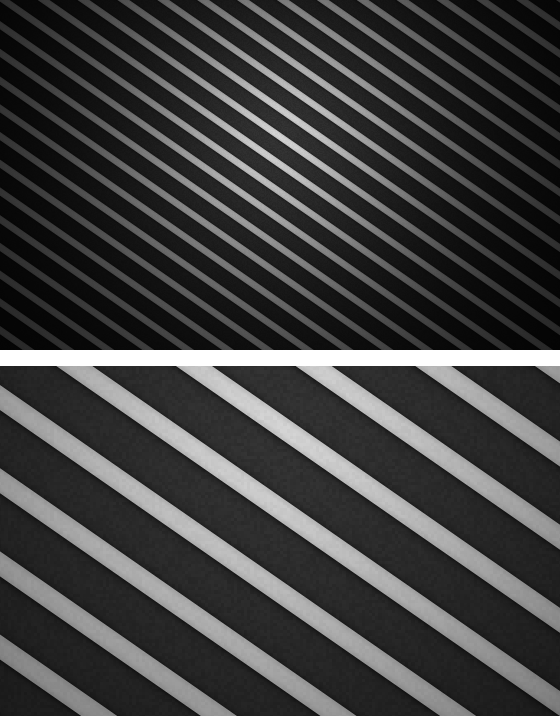
Top, the full canvas; bottom, a detail of the centre.
This pattern is drawn by a WebGL 1 fragment shader. Its source:

```glsl
precision highp float;
// Diagonal silver pinstripes over grainy charcoal, lit by one soft spotlight.
// Stripes come from a repeated signed distance across the slanted bands;
// a radial falloff shades both materials, and a sine hash adds fine grain.

uniform vec2 u_resolution;

float hash(vec2 cell) {
  return fract(sin(dot(cell, vec2(12.9898, 78.233))) * 43758.5453);
}

// Signed distance to the nearest stripe centre line, positive below it.
float stripeOffset(vec2 p) {
  float slope = 0.695;
  float period = 0.0792;
  float drop = 1.0 - p.y - slope * p.x + 0.0073;
  float nearest = mod(drop + 0.5 * period, period) - 0.5 * period;
  return nearest / sqrt(1.0 + slope * slope);
}

// Spotlight strength, 1 at its centre and fading towards the corners.
float spotlight(vec2 p, float aspect) {
  float d = length(p - vec2(0.5 * aspect, 0.61));
  return exp(-pow(d / 0.5, 1.6));
}

void main() {
  vec2 p = gl_FragCoord.xy / u_resolution.y;
  float pixel = 1.0 / u_resolution.y;
  float light = spotlight(p, u_resolution.x / u_resolution.y);
  float grain = hash(floor(p * 320.0)) - 0.5;

  float offset = stripeOffset(p);
  float edge = abs(offset) - 0.0098;

  // Charcoal ground with a thin contact shadow, deeper under each stripe.
  float ground = (0.008 + 0.185 * light) * (1.0 + 0.16 * grain);
  float shadowDepth = offset > 0.0 ? 0.55 : 0.35;
  ground *= 1.0 - shadowDepth * exp(-max(edge, 0.0) / 0.003);

  // Silver stripe, a touch brighter along its middle.
  float silver = (0.12 + 0.70 * light) * (1.0 + 0.04 * grain);
  silver *= 1.0 - 0.08 * smoothstep(-0.006, 0.0, edge);

  float coverage = 1.0 - smoothstep(-0.6 * pixel, 0.6 * pixel, edge);
  gl_FragColor = vec4(vec3(mix(ground, silver, coverage)), 1.0);
}
```
